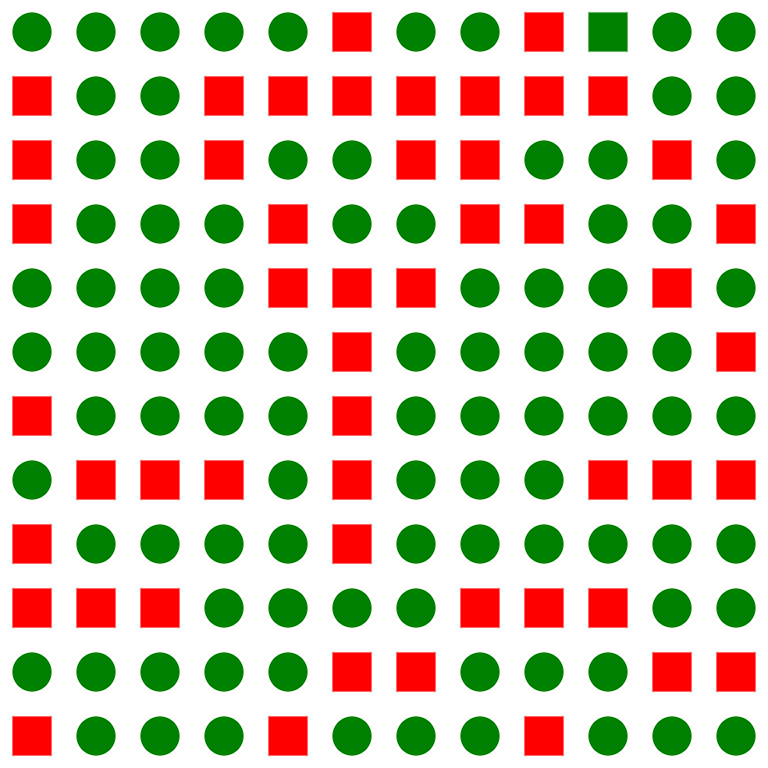
Reproduce this pattern procedurally as a Shadertoy shader.

```glsl
// A 12 by 12 grid of red squares and green discs on white, of equal width.
// Each cell draws its shape from a hash; one odd cell holds a green square.
// Shapes are signed distances in cell units, smoothed over one pixel.

const float CELLS = 12.0;
const float HALF_WIDTH = 0.306;
const float SQUARE_SHARE = 0.45;
const vec2 ODD_CELL = vec2(9.0, 11.0);

const vec3 WHITE = vec3(1.0);
const vec3 RED = vec3(1.0, 0.0, 0.0);
const vec3 GREEN = vec3(0.0, 0.502, 0.0);

// Sine-free hash of a cell index, from 0 to 1
float hash(vec2 cell) {
    vec3 p = fract(cell.xyx * 0.1031);
    p += dot(p, p.yzx + 33.33);
    return fract((p.x + p.y) * p.z);
}

float discDistance(vec2 p, float radius) {
    return length(p) - radius;
}

float squareDistance(vec2 p, float halfWidth) {
    vec2 q = abs(p) - halfWidth;
    return length(max(q, 0.0)) + min(max(q.x, q.y), 0.0);
}

// Share of a pixel that lies inside the shape
float coverage(float dist, float pixel) {
    return clamp(0.5 - dist / pixel, 0.0, 1.0);
}

void mainImage(out vec4 fragColor, in vec2 fragCoord) {
    // Cell index and position about the cell centre
    vec2 grid = CELLS * fragCoord / iResolution.y;
    vec2 cell = floor(grid);
    vec2 p = fract(grid) - 0.5;
    float pixel = CELLS / iResolution.y;

    // Shape and colour of this cell
    bool isOdd = cell == ODD_CELL;
    bool isRed = !isOdd && hash(cell + 1.0) < SQUARE_SHARE;
    float dist = isRed || isOdd ? squareDistance(p, HALF_WIDTH)
                                : discDistance(p, HALF_WIDTH);
    vec3 ink = isRed ? RED : GREEN;

    fragColor = vec4(mix(WHITE, ink, coverage(dist, pixel)), 1.0);
}
```
